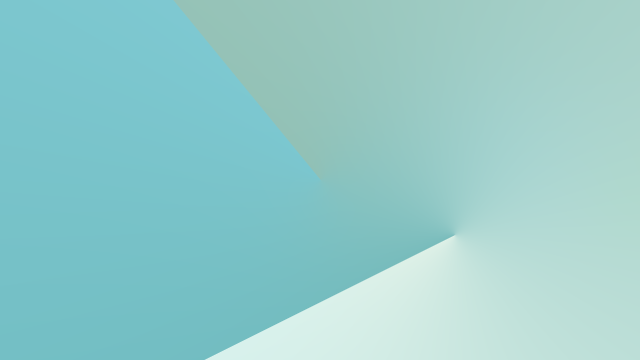
Write a Shadertoy shader that draws this background.

```glsl
// Two overlapping conic sweeps in teal, sage and pale mint, each with one crisp seam.

const float TAU = 6.2831853;

// Sweep centres, in canvas heights from the middle, and their seam angles
const vec2  TINT_CENTRE = vec2(0.002, 0.0);
const float TINT_SEAM   = 2.257;
const vec2  BASE_CENTRE = vec2(0.375, -0.153);
const float BASE_SEAM   = 3.604;

// Base sweep: deep teal to pale mint
const vec3 TEAL = vec3(0.437, 0.724, 0.733);
const vec3 MINT = vec3(0.835, 0.930, 0.903);

// Tint sweep: offsets added to the base, from sage to cyan
const vec3 SAGE_TINT = vec3( 0.075, 0.000, -0.048);
const vec3 CYAN_TINT = vec3(-0.016, 0.024,  0.056);

// Faint glows on the right
const vec2  COOL_CENTRE = vec2(0.52, 0.08);
const vec3  COOL_GLOW   = vec3(0.000, 0.008, 0.020);
const float COOL_RADIUS = 0.28;
const vec2  LEAF_CENTRE = vec2(0.90, -0.05);
const vec3  LEAF_GLOW   = vec3(-0.003, 0.004, -0.010);
const float LEAF_RADIUS = 0.16;

// Clockwise turn from the seam, 0 to 1, smoothed across the seam by one pixel
float sweep(vec2 p, float seamAngle, float pixel) {
    float turn = fract((seamAngle - atan(p.y, p.x)) / TAU);
    float arc = (turn - round(turn)) * TAU * length(p);
    return abs(arc) < 0.5 * pixel ? 0.5 - arc / pixel : turn;
}

float glow(vec2 p, float radius) {
    return exp(-dot(p, p) / (radius * radius));
}

void mainImage(out vec4 fragColor, in vec2 fragCoord) {
    float pixel = 1.0 / iResolution.y;
    vec2 p = (fragCoord - 0.5 * iResolution.xy) * pixel;

    // Conic sweeps
    vec3 colour = mix(TEAL, MINT, sweep(p - BASE_CENTRE, BASE_SEAM, pixel));
    colour += mix(SAGE_TINT, CYAN_TINT, sweep(p - TINT_CENTRE, TINT_SEAM, pixel));

    // Soft glows
    colour += COOL_GLOW * glow(p - COOL_CENTRE, COOL_RADIUS);
    colour += LEAF_GLOW * glow(p - LEAF_CENTRE, LEAF_RADIUS);

    fragColor = vec4(clamp(colour, 0.0, 1.0), 1.0);
}
```
